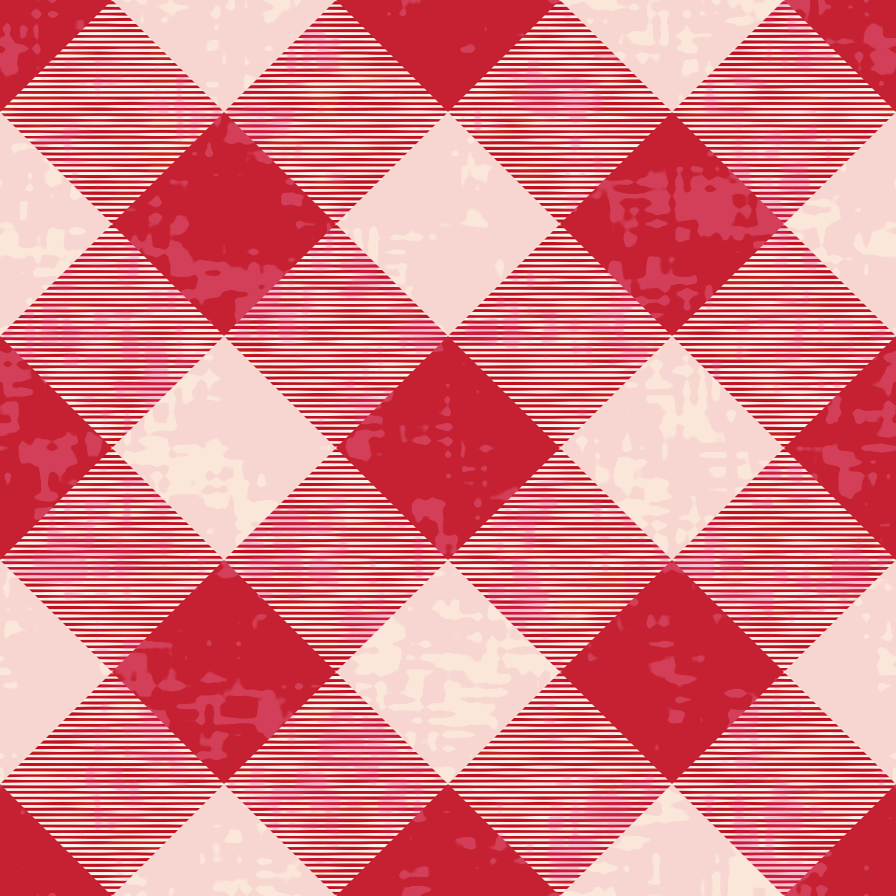
Give the GLSL for this pattern, as a WebGL 1 fragment shader.

```glsl
precision highp float;
// Diagonal gingham: worn red and blush diamonds joined by diamonds of fine horizontal stripes.

uniform vec2 u_resolution;

#define DIAMONDS 8.0      // half diagonals across the canvas, a multiple of 4
#define STRIPES 160.0     // horizontal lines from bottom to top
#define STRIPE_FILL 0.52  // inked part of each line
#define WOBBLE 0.24       // variation of line thickness
#define WEAR_LEVEL 0.60   // higher leaves less wear
#define RED vec3(0.775, 0.13, 0.195)
#define RED_WORN vec3(0.835, 0.27, 0.375)
#define BLUSH vec3(0.97, 0.84, 0.825)
#define BLUSH_WORN vec3(0.985, 0.905, 0.85)
#define INK vec3(0.755, 0.06, 0.12)
#define CREAM vec3(0.99, 0.95, 0.925)
#define GAP_WORN vec3(0.96, 0.76, 0.81)

float hash(vec2 p) {
  return fract(sin(dot(p, vec2(127.1, 311.7))) * 43758.55);
}

// Value noise that wraps over the canvas; cells holds whole numbers.
float wrapNoise(vec2 uv, vec2 cells, float seed) {
  vec2 p = uv * cells;
  vec2 i = floor(p);
  vec2 f = fract(p);
  f = f * f * (3.0 - 2.0 * f);
  vec2 lo = mod(i, cells) + seed;
  vec2 hi = mod(i + 1.0, cells) + seed;
  return mix(mix(hash(lo), hash(vec2(hi.x, lo.y)), f.x),
             mix(hash(vec2(lo.x, hi.y)), hash(hi), f.x), f.y);
}

// Patches broken up by crossing threads.
float threadWear(vec2 uv) {
  float patches = wrapNoise(uv, vec2(17.0, 19.0), 3.0);
  float weft = wrapNoise(uv, vec2(34.0, 128.0), 11.0);
  float warp = wrapNoise(uv, vec2(120.0, 30.0), 23.0);
  return 0.40 * patches + 0.32 * weft + 0.28 * warp;
}

// Coverage of the even bands of a coordinate, blurred over one pixel.
float evenBand(float t, float blur) {
  return clamp((abs(mod(t, 2.0) - 1.0) - 0.5) / blur + 0.5, 0.0, 1.0);
}

vec3 stripedCloth(vec2 uv, float pixel, float wear) {
  float wobble = wrapNoise(uv, vec2(28.0, STRIPES), 41.0) - 0.5;
  float halfWidth = 0.5 * (STRIPE_FILL + WOBBLE * wobble);
  float edge = halfWidth - abs(fract(uv.y * STRIPES) - 0.5);
  float line = clamp(edge / (STRIPES * pixel) + 0.5, 0.0, 1.0);

  // Warm flecks on the ink, pink threads in the gaps.
  float fleck = smoothstep(0.68, 0.82, wrapNoise(uv, vec2(22.0, STRIPES), 57.0));
  vec3 ink = mix(INK, vec3(0.79, 0.17, 0.10), 0.6 * fleck);
  ink = mix(ink, vec3(0.82, 0.12, 0.29), 0.7 * wear);
  return mix(mix(CREAM, GAP_WORN, wear), ink, line);
}

void main() {
  vec2 uv = gl_FragCoord.xy / u_resolution;
  float pixel = 1.0 / min(u_resolution.x, u_resolution.y);

  float threads = threadWear(uv);
  float wear = smoothstep(WEAR_LEVEL - 0.015, WEAR_LEVEL + 0.03, threads);
  float softWear = smoothstep(WEAR_LEVEL - 0.08, WEAR_LEVEL + 0.10, threads);

  // Two diagonal sets of bands cross to make the diamonds.
  vec2 p = uv * DIAMONDS;
  float blur = 0.7071 * DIAMONDS * pixel;
  float rising = evenBand(0.5 * (p.x - p.y), blur);
  float falling = evenBand(0.5 * (p.x + p.y), blur);

  vec3 red = mix(RED, RED_WORN, 0.85 * wear);
  vec3 blush = mix(BLUSH, BLUSH_WORN, wear);
  vec3 striped = stripedCloth(uv, pixel, softWear);

  vec3 color = mix(mix(blush, striped, rising), mix(striped, red, rising), falling);
  gl_FragColor = vec4(color, 1.0);
}
```
